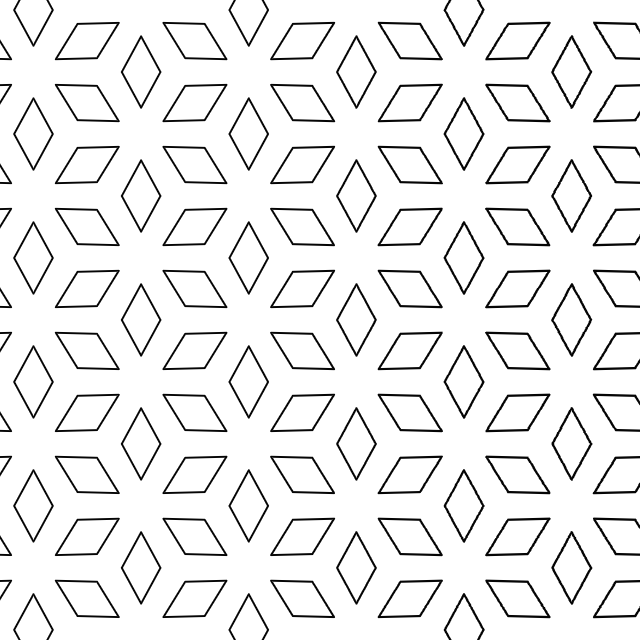
Write a WebGL 2 fragment shader that draws this pattern.

```glsl
#version 300 es
precision highp float;

uniform vec2 u_resolution;
out vec4 fragColor;

float hash(float n) {
    return fract(sin(n * 127.1) * 43758.5453);
}

float segmentDistance(vec2 p, vec2 a, vec2 b) {
    vec2 pa = p - a, ba = b - a;
    return length(pa - ba * clamp(dot(pa, ba) / dot(ba, ba), 0.0, 1.0));
}

// Distance to the outline of a parallelogram with corners a, b, -a, -b
float outlineDistance(vec2 p, vec2 a, vec2 b) {
    float sidesAB = min(segmentDistance(p, a, b), segmentDistance(-p, a, b));
    float sidesBA = min(segmentDistance(p, b, -a), segmentDistance(-p, b, -a));
    return min(sidesAB, sidesBA);
}

float uprightDiamond(vec2 p) {
    return segmentDistance(abs(p), vec2(0.0302, 0.0), vec2(0.0, 0.0557));
}

void main() {
    float side = min(u_resolution.x, u_resolution.y);
    vec2 uv = gl_FragCoord.xy / side;

    // Strokes grow slightly rougher and heavier toward the right
    float wear = smoothstep(0.3, 0.9, uv.x);
    vec2 p = uv;
    p.x += (hash(floor(uv.y * 384.0)) - 0.5) * 0.0008 * wear;

    // Centred cell, folded into one mirror quadrant
    vec2 period = vec2(0.3364, 0.1937);
    vec2 cell = fract((p - vec2(0.0523, 0.0158)) / period + 0.5) - 0.5;
    vec2 q = abs(cell) * period;

    // Upright diamonds at cell centre and corners, a slanted one between
    float d = min(uprightDiamond(q), uprightDiamond(q - 0.5 * period));
    d = min(d, outlineDistance(q - 0.25 * period,
                               vec2(-0.0492, 0.0284), vec2(0.0152, 0.0268)));

    float halfWidth = mix(0.0015, 0.0018, wear);
    float ink = clamp(0.5 + (halfWidth - d) * side, 0.0, 1.0);

    vec3 paper = vec3(1.0);
    vec3 inkColor = vec3(0.02);
    fragColor = vec4(mix(paper, inkColor, ink), 1.0);
}
```
